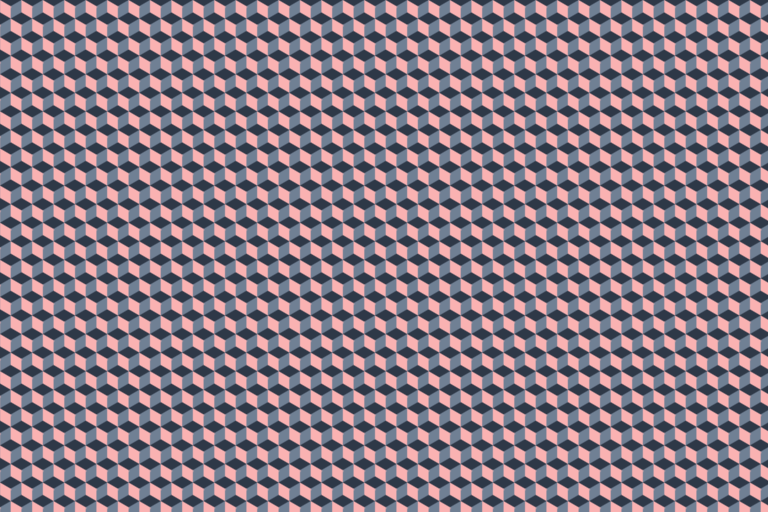
Give the GLSL for this pattern, as a Shadertoy shader.

```glsl
// Tumbling blocks: isometric cubes with a dark top, pink left and slate right.
// Each face family is one rhombus repeated on a hexagonal lattice; the three
// families are the same rhombus turned by thirds of a circle.

#define REPEATS 35.84                    // cubes across the canvas
#define PHASE vec2(0.5, 0.0)             // first top face, from upper left
#define SOFTNESS 0.045                   // half width of an edge, in cubes
#define SPECK_RADIUS 0.045               // pale fleck where three faces meet
#define SPECK_STRENGTH 0.4
#define TOP_COLOR vec3(0.18, 0.22, 0.28)
#define LEFT_COLOR vec3(0.98, 0.70, 0.70)
#define RIGHT_COLOR vec3(0.44, 0.50, 0.58)

const float SQRT3 = sqrt(3.0);
const float THIRD_TURN = 2.0943951;
const float HALF_HEIGHT = 0.5 / SQRT3;   // half the height of a top face

// Offset from the nearest point of a hexagonal lattice with unit spacing
vec2 hexCell(vec2 p) {
    vec2 size = vec2(1.0, SQRT3);
    vec2 a = mod(p + 0.5 * size, size) - 0.5 * size;
    vec2 b = mod(p, size) - 0.5 * size;
    return dot(a, a) < dot(b, b) ? a : b;
}

vec2 rotate(vec2 p, float angle) {
    float c = cos(angle), s = sin(angle);
    return vec2(c * p.x - s * p.y, s * p.x + c * p.y);
}

// Coverage of the face family that the given turn brings to the top
float faceCoverage(vec2 p, float angle, float soft) {
    vec2 q = abs(hexCell(rotate(p, angle) - vec2(0.0, HALF_HEIGHT)));
    float dist = dot(q, vec2(0.5, 0.5 * SQRT3)) - 0.25;
    return 1.0 - smoothstep(-soft, soft, dist);
}

void mainImage(out vec4 fragColor, in vec2 fragCoord) {
    // Cube units measured from the upper left, centred on a front corner
    float scale = REPEATS / iResolution.x;
    vec2 p = (fragCoord - vec2(0.0, iResolution.y)) * scale - PHASE;
    p.y += HALF_HEIGHT;
    float soft = max(SOFTNESS, 0.5 * scale);

    // Blend the three faces by coverage
    float top = faceCoverage(p, 0.0, soft);
    float left = faceCoverage(p, -THIRD_TURN, soft);
    float right = faceCoverage(p, THIRD_TURN, soft);
    vec3 color = top * TOP_COLOR + left * LEFT_COLOR + right * RIGHT_COLOR;
    color /= max(top + left + right, 0.001);

    // Pale fleck just below each front corner
    float speckDist = length(hexCell(p + vec2(0.0, SPECK_RADIUS))) - SPECK_RADIUS;
    float speck = 1.0 - smoothstep(-soft, soft, speckDist);
    color = mix(color, LEFT_COLOR, SPECK_STRENGTH * speck);

    fragColor = vec4(color, 1.0);
}
```
